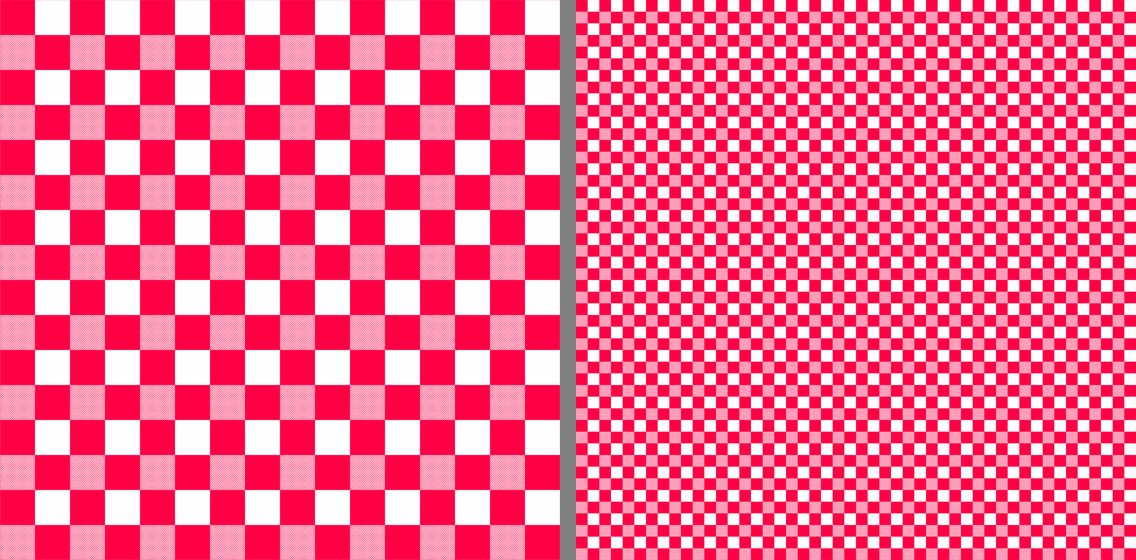
Left: one tile. Right: repeated 3 by 3.
Write a three.js fragment shader that draws this pattern.

```glsl
// Red and white check, eight repeats each way, two by two cells per repeat:
// red on one diagonal, plain white and a fine red halftone on the other.
// Soft stripe masks are multiplied; the halftone fades to its mean when tiny.

#define REPEATS 8.0
#define DOTS 32.0            // halftone periods per repeat
#define DOT_LEVEL 0.15       // wave height above which a dot is red
#define PALE_SHARE 0.63      // white part of the halftone
#define EDGE_SOFTNESS 0.77   // half width of a cell edge, in samples
#define RED vec3(1.0, 0.0, 0.27)
#define WHITE vec3(1.0, 0.995, 0.995)
#define TAU 6.2831853

varying vec2 vUv;

// 1 in the second half of every repeat, 0 in the first, per axis
vec2 oddStripes(vec2 p, vec2 footprint) {
  vec2 inside = 0.25 - abs(fract(p - 0.25) - 0.5);
  vec2 soft = EDGE_SOFTNESS * footprint;
  return smoothstep(-soft, soft, inside);
}

// Whiteness of a staggered lattice of red dots
float halftone(vec2 p, vec2 footprint) {
  vec2 wave = sin(TAU * fract(p * DOTS));
  float period = DOTS * max(footprint.x, footprint.y);
  float soft = clamp(3.0 * period, 0.001, 0.8);
  float dots = 1.0 - smoothstep(DOT_LEVEL - soft, DOT_LEVEL + soft, wave.x * wave.y);
  float detail = 1.0 - smoothstep(0.2, 0.57, period);
  return mix(PALE_SHARE, dots, detail);
}

void main() {
  vec2 p = vUv * REPEATS;
  vec2 footprint = fwidth(p);

  // Cell masks
  vec2 odd = oddStripes(p, footprint);
  vec2 even = 1.0 - odd;
  float plain = odd.x * odd.y;
  float dotted = even.x * even.y;

  // Colour
  float whiteness = plain + dotted * halftone(p, footprint);
  gl_FragColor = vec4(mix(RED, WHITE, whiteness), 1.0);
}
```
